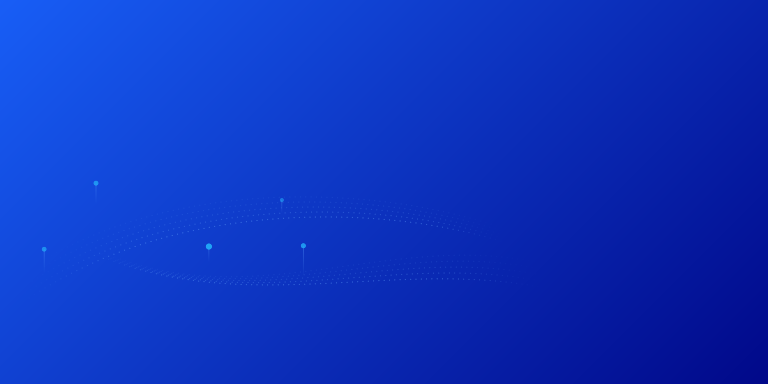
A WebGL 2 fragment shader for this background:

```glsl
#version 300 es
precision highp float;
// Diagonal blue gradient with two faint dotted waves and small glowing pins.

uniform vec2 u_resolution;
out vec4 fragColor;

// Lengths are in canvas heights.
const vec3 BRIGHT_BLUE = vec3(0.094, 0.368, 0.965);
const vec3 DEEP_BLUE = vec3(0.002, 0.031, 0.537);
const vec3 DOT_COLOR = vec3(0.42, 0.68, 1.0);
const vec3 PIN_COLOR = vec3(0.13, 0.66, 0.97);
const vec3 TAIL_COLOR = vec3(0.35, 0.62, 1.0);

const int WAVE_ROWS = 5;
const float DOT_STEP = 0.0138;
const float DOT_RADIUS = 0.0016;
const float DOT_ALPHA = 0.34;
const float ROW_FADE = 0.7;
const float TAIL_HALF_WIDTH = 0.0012;
const float TAIL_ALPHA = 0.42;

// Pins: head x, head y, head radius, tail length.
const int PIN_COUNT = 5;
const vec4 PINS[PIN_COUNT] = vec4[](
    vec4(0.250, 0.523, 0.0064, 0.055),
    vec4(0.734, 0.479, 0.0052, 0.035),
    vec4(0.115, 0.351, 0.0062, 0.062),
    vec4(0.544, 0.358, 0.0080, 0.040),
    vec4(0.790, 0.360, 0.0066, 0.080));

// Soft coverage of a shape from its signed distance.
float coverage(float dist, float pixel) {
    return 1.0 - smoothstep(-0.5 * pixel, 0.5 * pixel, dist);
}

// Broad arch; its rows draw together toward the right.
float upperWave(float x, float row) {
    float d2 = (x - 0.85) * (x - 0.85);
    float spacing = mix(0.020, 0.009, clamp(x / 1.3, 0.0, 1.0));
    return 0.435 - 0.28 * d2 - 0.12 * d2 * d2 + row * spacing;
}

// Shallow trough and crest; its rows fan out toward the right.
float lowerWave(float x, float row) {
    float u = x - 0.70;
    float spacing = 0.003 + 0.013 * smoothstep(0.4, 1.3, x);
    return 0.258 + u * u * (0.236 - 0.35 * u) + row * spacing;
}

// Opacity of the dots of both waves.
float dottedWaves(vec2 p, float pixel) {
    float alpha = 0.0;
    for (int i = 0; i < WAVE_ROWS; i++) {
        float row = float(i);
        float shift = 0.3 * row;
        float x = (floor(p.x / DOT_STEP - shift) + 0.5 + shift) * DOT_STEP;
        float strength = DOT_ALPHA * pow(ROW_FADE, row);
        float upperFade = smoothstep(0.04, 0.40, x) * (1.0 - smoothstep(1.08, 1.33, x));
        float lowerFade = smoothstep(0.22, 0.48, x) * (1.0 - smoothstep(1.12, 1.42, x));
        float upperDist = length(p - vec2(x, upperWave(x, row))) - DOT_RADIUS;
        float lowerDist = length(p - vec2(x, lowerWave(x, row))) - DOT_RADIUS;
        alpha = max(alpha, strength * upperFade * coverage(upperDist, pixel));
        alpha = max(alpha, strength * lowerFade * coverage(lowerDist, pixel));
    }
    return alpha;
}

// Round head with a thin tail that fades downward.
vec3 drawPin(vec3 color, vec2 p, vec4 pin, float pixel) {
    vec2 q = p - pin.xy;
    float along = -q.y / pin.w;
    float tail = coverage(abs(q.x) - TAIL_HALF_WIDTH, pixel);
    tail *= step(0.0, along) * clamp(1.0 - along, 0.0, 1.0);
    color = mix(color, TAIL_COLOR, TAIL_ALPHA * tail);
    float headAlpha = mix(0.55, 0.95, smoothstep(0.005, 0.0075, pin.z));
    return mix(color, PIN_COLOR, headAlpha * coverage(length(q) - pin.z, pixel));
}

void main() {
    vec2 p = gl_FragCoord.xy / u_resolution.y;
    float pixel = 1.0 / u_resolution.y;
    float aspect = u_resolution.x / u_resolution.y;

    // Gradient from the upper left to the lower right corner
    float t = (p.x + 1.0 - p.y) / (aspect + 1.0);
    vec3 color = mix(BRIGHT_BLUE, DEEP_BLUE, t);

    color = mix(color, DOT_COLOR, dottedWaves(p, pixel));
    for (int i = 0; i < PIN_COUNT; i++) {
        color = drawPin(color, p, PINS[i], pixel);
    }
    fragColor = vec4(color, 1.0);
}
```
